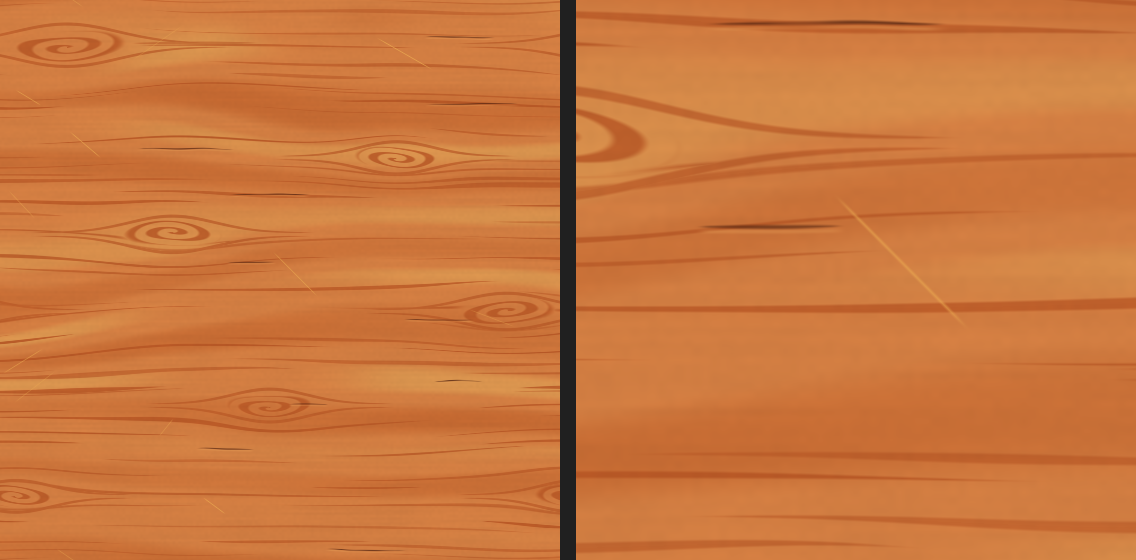
Left, the full canvas; right, a detail of the centre.
Give the GLSL for this texture, as a Shadertoy shader.

```glsl
// Warm polished wood with horizontal grain: soft tonal bands, tapered dark streaks
// that bend around spiral knots, then short cracks and pale diagonal scratches.
// Every feature is scattered by hashed loops and wraps around the canvas.

const vec3 BASE_WOOD  = vec3(0.822, 0.492, 0.258);
const vec3 DEEP_WOOD  = vec3(0.768, 0.410, 0.192);
const vec3 LIGHT_WOOD = vec3(0.855, 0.590, 0.312);
const vec3 GRAIN_INK  = vec3(0.715, 0.340, 0.145);
const vec3 CRACK_DARK = vec3(0.34, 0.15, 0.07);
const vec3 CRACK_RIM  = vec3(0.90, 0.62, 0.34);
const vec3 SCRATCH    = vec3(0.93, 0.68, 0.32);

const float BANDS    = 6.5;
const int   STREAKS  = 50;
const int   KNOTS    = 6;
const int   CRACKS   = 10;
const int   SCRATCHES = 12;
const float TAU = 6.28319;

float hash(vec2 p) { return fract(sin(dot(p, vec2(12.9898, 78.233))) * 43758.5453); }

float noise(vec2 p) {
    vec2 i = floor(p), f = fract(p);
    f = f * f * (3.0 - 2.0 * f);
    return mix(mix(hash(i), hash(i + vec2(1, 0)), f.x),
               mix(hash(i + vec2(0, 1)), hash(i + vec2(1, 1)), f.x), f.y);
}

// Shortest offset on the repeating canvas
vec2 wrap(vec2 d) { return fract(d + 0.5) - 0.5; }

// Filled line: distance against half width, with a soft edge
float stroke(float dist, float halfWidth, float edge) {
    return 1.0 - smoothstep(halfWidth - edge, halfWidth + edge, abs(dist));
}

// Flattened spiral whose stroke swells at the left and right ends
float knotSpiral(vec2 p, float seed) {
    p.y += 0.2 * sin(p.x * 2.0 + seed);
    float r = length(p);
    float turn = atan(p.y, p.x) / TAU;
    float ring = fract(r * 2.0 - turn + seed) - 0.5;
    float ends = p.x * p.x / (r * r + 0.01);
    float w = 0.07 + 0.16 * ends + 0.08 * noise(p * 1.5 + seed);
    return stroke(ring, w, 0.09) * (1.0 - smoothstep(0.92, 1.12, r));
}

void mainImage(out vec4 fragColor, in vec2 fragCoord) {
    vec2 uv = fragCoord / iResolution.xy;
    float edge = max(0.0011, 0.6 / iResolution.y);

    // Knots: spiral, surrounding contour, and the bend they give the grain
    float ink = 0.0, clearing = 1.0;
    float grainY = uv.y + 0.03 * (noise(uv * vec2(3.0, 5.0)) - 0.5);
    for (int i = 0; i < KNOTS; i++) {
        float k = float(i);
        vec2 center = vec2(0.42 * k + 0.08 * hash(vec2(k, 1.3)),
                           (k + 0.3 + 0.4 * hash(vec2(k, 2.7))) / float(KNOTS));
        vec2 size = mix(vec2(0.062, 0.018), vec2(0.098, 0.027), hash(vec2(k, 3.1)));
        vec2 d = wrap(uv - center);
        vec2 p = d / size;
        ink = max(ink, 0.85 * knotSpiral(p, k * 1.7));

        float bulge = 0.003 + 1.3 * size.y * exp(-p.x * p.x / 1.8);
        float reach = max(0.0, 1.0 - pow(d.x / (3.2 * size.x), 2.0));
        float contour = stroke(abs(d.y) - bulge, 0.0028 * reach, edge);
        ink = max(ink, 0.7 * contour * smoothstep(0.0, 0.25, reach));

        grainY -= 0.75 * d.y * exp(-p.x * p.x / 2.5 - p.y * p.y / 6.0);
        clearing *= smoothstep(0.9, 1.3, length(p));
    }

    // Long tapered streaks with a faint shadow on their lower side
    float shade = 0.0;
    for (int i = 0; i < STREAKS; i++) {
        float k = float(i);
        float y = (k + hash(vec2(k, 5.1))) / float(STREAKS);
        float halfLen = mix(0.10, 0.48, hash(vec2(k, 6.3)));
        float along = wrap(vec2(uv.x - hash(vec2(k, 7.9)), 0.0)).x / halfLen;
        float taper = max(0.0, 1.0 - along * along);
        float off = wrap(vec2(0.0, grainY - y)).y + 0.007 * (noise(vec2(uv.x * 4.0, k * 3.7)) - 0.5);
        float w = mix(0.0013, 0.0042, pow(hash(vec2(k, 8.2)), 1.6));
        w *= taper * (0.6 + 0.8 * noise(vec2(uv.x * 7.0, k * 5.3)));
        float strength = mix(0.45, 0.95, hash(vec2(k, 9.4))) * smoothstep(0.0, 0.3, taper);
        ink = max(ink, strength * clearing * stroke(off, w, edge));
        shade = max(shade, strength * taper * clearing * step(off, 0.0) * exp(off / 0.007));
    }

    // Broad dark bands and narrower pale ones
    float drift = 0.9 * noise(vec2(uv.x * 1.5, grainY * 4.0)) + 0.5 * noise(vec2(3.0, uv.y * 9.0));
    float wave = sin(TAU * (BANDS * grainY + drift));
    float deep = smoothstep(0.0, 1.0, wave) * mix(0.3, 1.0, noise(uv * vec2(2.5, 8.0) + 11.0));
    float pale = smoothstep(0.45, 1.0, -wave) * smoothstep(0.2, 0.75, noise(uv * vec2(2.2, 9.0) + 27.0));
    vec3 color = mix(BASE_WOOD, DEEP_WOOD, max(deep, 0.4 * shade));
    color = mix(color, LIGHT_WOOD, 0.9 * pale);
    color = mix(color, GRAIN_INK, ink);

    // Fine fibres and speckle
    float fibre = noise(vec2(uv.x * 7.0, uv.y * 230.0)) - 0.5;
    float speck = noise(uv * 190.0) - 0.5;
    float blotch = noise(uv * 14.0 + 5.0) - 0.5;
    color *= 1.0 + 0.030 * fibre + 0.020 * speck + 0.020 * blotch;

    // Hairline cracks with a lit lower rim
    for (int i = 0; i < CRACKS; i++) {
        float k = float(i);
        vec2 center = vec2(hash(vec2(k, 21.1)), (k + hash(vec2(k, 22.3))) / float(CRACKS));
        vec2 d = wrap(uv - center);
        d.y += 0.004 * (noise(vec2(uv.x * 22.0, k * 4.1)) - 0.5);
        float along = d.x / mix(0.035, 0.09, hash(vec2(k, 23.7)));
        float taper = max(0.0, 1.0 - along * along);
        float opacity = smoothstep(0.0, 0.4, taper) * (0.4 + 0.6 * noise(vec2(uv.x * 30.0, k * 6.7)));
        color = mix(color, CRACK_RIM, 0.45 * opacity * stroke(d.y + 0.0028, 0.0010, edge));
        color = mix(color, CRACK_DARK, 0.9 * opacity * stroke(d.y, 0.0011 * taper, edge));
    }

    // Pale diagonal scratches
    for (int i = 0; i < SCRATCHES; i++) {
        float k = float(i);
        vec2 center = vec2(hash(vec2(k, 31.9)), (k + hash(vec2(k, 32.3))) / float(SCRATCHES));
        float lean = hash(vec2(k, 33.7)) < 0.65 ? 1.0 : -1.0;
        float angle = lean * mix(0.35, 1.0, hash(vec2(k, 34.1)));
        vec2 dir = vec2(cos(angle), sin(angle));
        vec2 d = wrap(uv - center);
        float along = dot(d, dir) / mix(0.02, 0.06, hash(vec2(k, 35.5)));
        float fade = smoothstep(0.0, 0.6, 1.0 - along * along);
        float line = stroke(dot(d, vec2(-dir.y, dir.x)), 0.0007, edge);
        color = mix(color, SCRATCH, line * fade * mix(0.3, 0.8, hash(vec2(k, 36.1))));
    }

    fragColor = vec4(color, 1.0);
}
```
